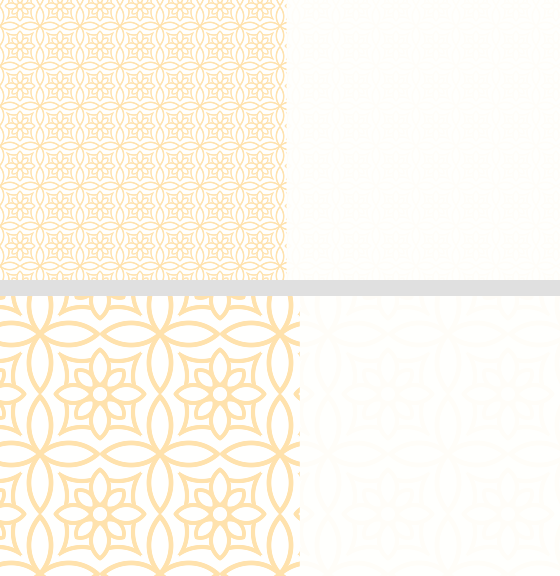
Top: the whole. Bottom: its middle third, enlarged.
Reproduce this pattern procedurally as a Shadertoy shader.

```glsl
const float ROWS = 7.0;
const float SPLIT = 1.0235;               // panel border, in canvas heights
const vec2 LEFT_SHIFT = vec2(0.0, 0.35);  // in cells
const vec2 RIGHT_SHIFT = vec2(0.4, 0.35);

const vec3 PAPER = vec3(1.0, 1.0, 0.997);
const vec3 GOLD = vec3(1.0, 0.885, 0.68);
const vec3 PALE_PAPER = vec3(1.0, 1.0, 0.991);
const vec3 PALE_INK = vec3(1.0, 0.992, 0.972);

// Signed distance to a pointed petal from tip a to tip b
float petal(vec2 p, vec2 a, vec2 b, float halfWidth) {
    vec2 axis = normalize(b - a);
    float halfLength = 0.5 * length(b - a);
    vec2 m = p - 0.5 * (a + b);
    vec2 q = abs(vec2(dot(m, vec2(-axis.y, axis.x)), dot(m, axis)));
    float radius = (halfLength * halfLength + halfWidth * halfWidth) / (2.0 * halfWidth);
    float offset = radius - halfWidth;
    return (q.y - halfLength) * offset > q.x * halfLength
        ? length(q - vec2(0.0, halfLength))
        : length(q + vec2(offset, 0.0)) - radius;
}

float stroke(float d, float width, float pixel) {
    return 1.0 - smoothstep(-0.5 * pixel, 0.5 * pixel, abs(d) - 0.5 * width);
}

float tileInk(vec2 cell, float pixel) {
    // Eightfold symmetry about the cell centre
    vec2 q = abs(fract(cell) - 0.5);
    q = vec2(min(q.x, q.y), max(q.x, q.y));

    // Large petals meeting at the cell corners
    float corner = petal(q, vec2(0.02, 0.5), vec2(0.5), 0.092);

    // Inner flower
    float axial = petal(q, vec2(0.0, 0.07), vec2(0.0, 0.37), 0.075);
    float diagonal = petal(q, vec2(0.05), vec2(0.195), 0.06);
    float ring = length(q) - 0.075;

    // Concave frame, interrupted by the axial petals
    float frame = abs(length(q - vec2(0.15, 0.62)) - 0.345);
    frame = max(frame, max(-axial, q.x - 0.325));

    float ink = stroke(corner, 0.040, pixel);
    ink = max(ink, stroke(axial, 0.035, pixel));
    ink = max(ink, stroke(max(diagonal, -axial), 0.033, pixel) * step(0.0, axial));
    ink = max(ink, stroke(frame, 0.036, pixel));
    ink *= smoothstep(-0.5 * pixel, 0.5 * pixel, ring + 0.016);
    return max(ink, stroke(ring, 0.033, pixel));
}

void mainImage(out vec4 fragColor, in vec2 fragCoord) {
    vec2 uv = fragCoord / iResolution.y;
    vec2 cell = uv * ROWS;
    float pixel = ROWS / iResolution.y;

    vec3 left = mix(PAPER, GOLD, tileInk(cell - LEFT_SHIFT, pixel));
    vec3 right = mix(PALE_PAPER, PALE_INK, tileInk(cell - RIGHT_SHIFT, pixel));

    float halfPixel = 0.5 / iResolution.y;
    float side = smoothstep(SPLIT - halfPixel, SPLIT + halfPixel, uv.x);
    fragColor = vec4(mix(left, right, side), 1.0);
}
```
